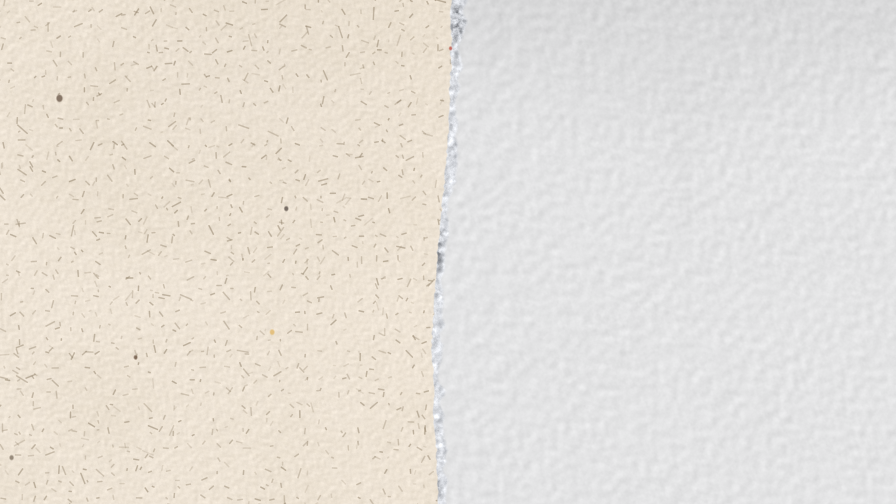
Reproduce this texture procedurally as a Shadertoy shader.

```glsl
// Flecked cream paper with a torn right edge lying over embossed pale grey paper.

float hash(vec2 p) {
    vec3 q = fract(p.xyx * 0.1031);
    q += dot(q, q.yzx + 33.33);
    return fract((q.x + q.y) * q.z);
}

vec2 hash2(vec2 p) {
    return vec2(hash(p), hash(p + 71.7));
}

float noise(vec2 p) {
    vec2 cell = floor(p), f = fract(p);
    f = f * f * (3.0 - 2.0 * f);
    float low = mix(hash(cell), hash(cell + vec2(1, 0)), f.x);
    float high = mix(hash(cell + vec2(0, 1)), hash(cell + vec2(1, 1)), f.x);
    return mix(low, high, f.y);
}

float fbm(vec2 p) {
    float sum = 0.0, gain = 0.5;
    for (int i = 0; i < 4; i++) {
        sum += gain * noise(p);
        p = mat2(1.6, 1.2, -1.2, 1.6) * p + 17.3;
        gain *= 0.5;
    }
    return sum;
}

// Slope of the paper surface seen under light from the upper left
float relief(vec2 p, float frequency) {
    vec2 q = p * frequency;
    return fbm(q + vec2(-0.35, 0.35)) - fbm(q + vec2(0.35, -0.35));
}

// Soft elliptical patch, 1 at its centre
float patchAt(vec2 p, vec2 center, vec2 radius) {
    vec2 d = (p - center) / radius;
    return exp(-dot(d, d));
}

float spot(vec2 p, vec2 center, float radius, float blur) {
    vec2 d = (p - center) * vec2(1.0, 0.85);
    return 1.0 - smoothstep(-blur, blur, length(d) - radius);
}

float segmentDistance(vec2 p, vec2 a, vec2 b) {
    vec2 ab = b - a;
    return length(p - a - ab * clamp(dot(p - a, ab) / dot(ab, ab), 0.0, 1.0));
}

// One short randomly turned fibre in some of the grid cells
float fibres(vec2 p, float cellSize, float density, float seed, float blur) {
    vec2 cell = floor(p / cellSize);
    vec2 local = (fract(p / cellSize) - 0.5) * cellSize;
    vec2 key = cell + seed;
    vec2 center = (hash2(key) - 0.5) * cellSize * 0.5;
    float angle = 6.2832 * hash(key + 13.1);
    float size = cellSize * mix(0.04, 0.2, hash(key + 29.4));
    vec2 arm = vec2(cos(angle), sin(angle)) * size;
    float d = segmentDistance(local, center - arm, center + arm);
    float ink = 1.0 - smoothstep(0.0, 0.0009 + blur, d);
    return ink * step(hash(key + 47.9), density) * mix(0.3, 1.0, hash(key + 5.7));
}

float tearLine(float y) {
    float bend = 0.8575 + 0.037 * smoothstep(0.3, 0.88, y) + 0.009 * (1.0 - smoothstep(0.0, 0.3, y));
    float rough = 0.005 * (noise(vec2(y * 38.0, 2.0)) - 0.5);
    return bend + rough + 0.003 * (noise(vec2(y * 130.0, 9.0)) - 0.5);
}

vec3 creamPaper(vec2 p, float blur) {
    float mottle = fbm(p * 5.0) - 0.47;
    float grain = fbm(p * vec2(95.0, 125.0)) - 0.47;
    vec3 color = mix(vec3(0.91, 0.868, 0.803), vec3(0.938, 0.898, 0.842), clamp(0.62 + 1.1 * mottle + 1.3 * grain, 0.0, 1.0));
    color += 0.07 * relief(p, 140.0);
    color -= 0.012 * patchAt(p, vec2(0.55, 0.85), vec2(0.35, 0.2));
    // Scattered fibres, from fine to coarse
    for (int i = 0; i < 4; i++) {
        float layer = float(i);
        float ink = fibres(p + layer * 0.137, 0.026 + 0.012 * layer, 0.55 - 0.1 * layer, layer * 31.0, blur);
        color = mix(color, vec3(0.56, 0.5, 0.41), 0.55 * ink);
    }
    // Larger flecks
    color = mix(color, vec3(0.46, 0.39, 0.33), 0.85 * spot(p, vec2(0.118, 0.805), 0.006, blur));
    color = mix(color, vec3(0.36, 0.32, 0.29), 0.8 * spot(p, vec2(0.568, 0.586), 0.004, blur));
    color = mix(color, vec3(0.42, 0.33, 0.26), 0.8 * spot(p, vec2(0.269, 0.291), 0.0035, blur));
    color = mix(color, vec3(0.45, 0.4, 0.34), 0.7 * spot(p, vec2(0.023, 0.092), 0.004, blur));
    return mix(color, vec3(0.88, 0.72, 0.42), 0.8 * spot(p, vec2(0.54, 0.341), 0.0045, blur));
}

vec3 greyPaper(vec2 p) {
    float shade = mix(0.892, 0.845, smoothstep(0.72, 1.05, p.y));
    shade -= 0.014 * patchAt(p, vec2(1.35, 0.8), vec2(0.24, 0.1));
    shade -= 0.012 * patchAt(p, vec2(1.353, 0.68), vec2(0.025, 0.13));
    shade += 0.008 * (fbm(p * 6.0) - 0.47) + 0.075 * relief(p, 75.0);
    return shade + vec3(-0.001, 0.0, 0.003);
}

void mainImage(out vec4 fragColor, in vec2 fragCoord) {
    vec2 p = fragCoord / iResolution.y;
    float blur = 1.0 / iResolution.y;
    float offset = p.x - tearLine(p.y);
    vec3 color = greyPaper(p);

    // Ragged pulp fringe with dark crevices
    float topTear = smoothstep(0.9, 0.95, p.y);
    float width = 0.011 + 0.014 * noise(vec2(p.y * 45.0, 21.0)) + 0.013 * topTear;
    float fringe = 1.0 - smoothstep(width - 0.006, width + 0.003, offset);
    vec3 pulp = vec3(0.855, 0.865, 0.885) + 0.35 * relief(p, 100.0);
    float crevice = patchAt(p, vec2(0.908, 0.955), vec2(0.016, 0.038));
    crevice += 0.9 * patchAt(p, vec2(0.869, 0.51), vec2(0.007, 0.05));
    crevice += 0.6 * patchAt(p, vec2(0.868, 0.04), vec2(0.006, 0.03));
    pulp -= 0.42 * min(crevice, 1.0) * smoothstep(0.28, 0.7, fbm(p * 95.0));
    color = mix(color, pulp, fringe);

    // Cream sheet in front
    color = mix(color, creamPaper(p, blur), 1.0 - smoothstep(-blur, blur, offset));
    color = mix(color, vec3(0.72, 0.25, 0.2), 0.7 * spot(p, vec2(0.894, 0.904), 0.003, blur));
    fragColor = vec4(clamp(color, 0.0, 1.0), 1.0);
}
```
